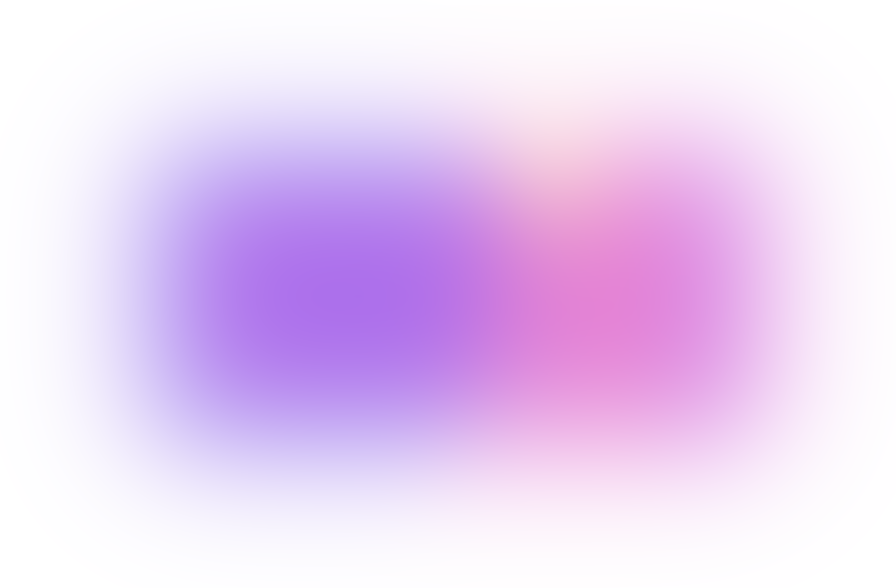
Reproduce this background procedurally as a Shadertoy shader.

```glsl
#define PANEL_CENTER vec2(0.015, -0.004)
#define PANEL_HALF_SIZE vec2(0.513, 0.244)
#define PANEL_BLUR 0.111
#define SEAM_X 0.065
#define SEAM_BEND 0.6
#define SEAM_BLUR 0.09
#define PEACH_CENTER vec2(0.17, 0.27)
#define PEACH_RADIUS vec2(0.09, 0.13)

const vec3 PAPER = vec3(1.0);
const vec3 PERIWINKLE = vec3(0.60, 0.46, 0.93);
const vec3 VIOLET = vec3(0.665, 0.42, 0.92);
const vec3 PINK = vec3(0.89, 0.49, 0.83);
const vec3 ORCHID = vec3(0.84, 0.47, 0.87);
const vec3 PEACH = vec3(0.94, 0.64, 0.76);

// Step blurred by a unit Gaussian
float softStep(float t) {
    t = clamp(t, -6.0, 6.0);
    return 1.0 / (1.0 + exp(-1.5958 * t - 0.0713 * t * t * t));
}

// Coverage of a blurred interval centred on zero
float softSpan(float x, float halfSize, float blur) {
    return softStep((x + halfSize) / blur) - softStep((x - halfSize) / blur);
}

float softPanel(vec2 p) {
    vec2 d = p - PANEL_CENTER;
    return softSpan(d.x, PANEL_HALF_SIZE.x, PANEL_BLUR)
         * softSpan(d.y, PANEL_HALF_SIZE.y, PANEL_BLUR);
}

float glow(vec2 p, vec2 center, vec2 radius) {
    vec2 d = (p - center) / radius;
    return exp(-0.5 * dot(d, d));
}

void mainImage(out vec4 fragColor, in vec2 fragCoord) {
    // Centred coordinates, one unit per canvas height
    vec2 p = (fragCoord - 0.5 * iResolution.xy) / iResolution.y;
    float coverage = softPanel(p);

    // Cool left side, bluer towards its faded rim
    vec3 cool = mix(PERIWINKLE, VIOLET, smoothstep(0.3, 1.0, coverage));

    // Warm right side with a peach glow near the top
    vec3 warm = mix(PINK, ORCHID, smoothstep(0.25, 0.5, p.x));
    warm = mix(warm, PEACH, glow(p, PEACH_CENTER, PEACH_RADIUS));

    // Curved, blurred seam between the two sides
    float seam = SEAM_X - SEAM_BEND * p.y * p.y;
    vec3 tint = mix(cool, warm, softStep((p.x - seam) / SEAM_BLUR));

    fragColor = vec4(mix(PAPER, tint, coverage), 1.0);
}
```
